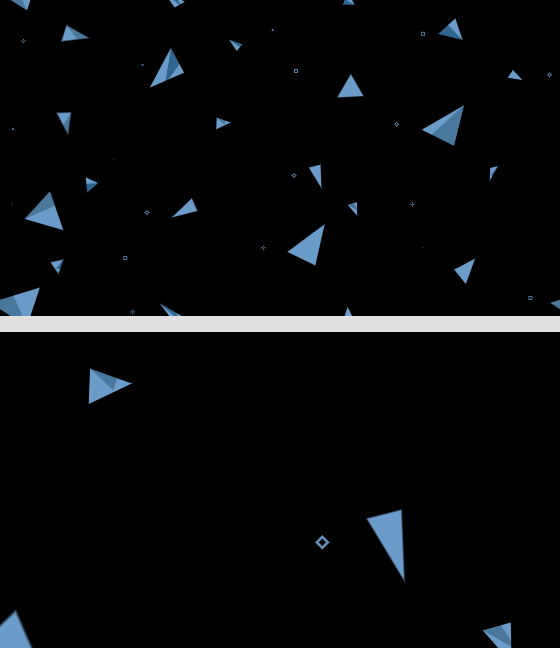
Top, the full canvas; bottom, a detail of the centre.
This background is drawn by a WebGL 1 fragment shader. Its source:

```glsl
precision highp float;
// Sparse blue faceted triangles and tiny geometric marks drifting on black.
// Both are scattered by a low-discrepancy sequence with jitter, wrap around the
// canvas edges, and are drawn from signed distances with varied softness.

uniform vec2 u_resolution;

// Lengths are fractions of the canvas height.
const int TRIANGLE_COUNT = 21;
const float LARGE_COUNT = 5.0;
const float MEDIUM_COUNT = 13.0;      // indices below this, after the large ones
const float LARGE_RADIUS = 0.078;
const float MEDIUM_RADIUS = 0.045;
const float SMALL_RADIUS = 0.025;
const float MAX_BLUR = 0.006;
const int MARK_COUNT = 18;
const float MARK_RADIUS = 0.0048;
const float MARK_STROKE = 0.0013;
const float JITTER = 0.07;
const float TRIANGLE_SEED = 3.0;
const float MARK_SEED = 71.0;
const vec3 LIGHT = vec3(0.42, 0.61, 0.79);
const vec3 MID = vec3(0.29, 0.47, 0.61);
const vec3 DARK = vec3(0.19, 0.40, 0.56);
const float TAU = 6.2832;

float hash(float n) {
  return fract(sin(n * 127.1 + 11.7) * 4375.85);
}

// Evenly spread position in the unit square.
vec2 scatter(float index, float seed) {
  vec2 jitter = vec2(hash(index + seed), hash(index + seed + 0.5)) - 0.5;
  return fract(index * vec2(0.7549, 0.5698) + 0.017 * seed + JITTER * jitter);
}

// Offset from a centre on a canvas that wraps around.
vec2 wrappedOffset(vec2 p, vec2 center, vec2 size) {
  return mod(p - center + 0.5 * size, size) - 0.5 * size;
}

// Signed distance to the line a-b, positive on its right.
float lineSide(vec2 p, vec2 a, vec2 b) {
  vec2 e = normalize(b - a);
  return dot(p - a, vec2(e.y, -e.x));
}

vec2 corner(float id, float k, float radius) {
  float wobble = 0.6 * (hash(id + k * 0.37 + 0.11) - 0.5);
  float angle = TAU * (hash(id + 0.29) + (k + wobble) / 3.0);
  float reach = radius * mix(0.8, 1.15, hash(id + k * 0.23 + 0.07));
  return reach * vec2(cos(angle), sin(angle));
}

vec3 drawTriangle(vec3 color, vec2 p, float id, float radius, float pixel) {
  vec2 a = corner(id, 0.0, radius);
  vec2 b = corner(id, 1.0, radius);
  vec2 c = corner(id, 2.0, radius);
  float soft = max(0.6 * pixel, MAX_BLUR * (hash(id + 0.61) - 0.3));

  // Two facets split from one corner, sometimes with a bright tip.
  float kind = hash(id + 0.83);
  vec3 shade = kind < 0.25 ? LIGHT : (kind < 0.6 ? MID : DARK);
  float split = lineSide(p, a, mix(b, c, mix(0.3, 0.65, hash(id + 0.47))));
  float lit = smoothstep(-soft, soft, split);
  if (hash(id + 0.91) > 0.6) {
    float tip = lineSide(p, mix(c, b, 0.45), mix(c, a, 0.35));
    lit = max(lit, smoothstep(-soft, soft, tip));
  }

  float d = max(lineSide(p, a, b), max(lineSide(p, b, c), lineSide(p, c, a)));
  return mix(color, mix(shade, LIGHT, lit), 1.0 - smoothstep(-soft, soft, d));
}

// Square ring, diamond ring, broken cross, dot or speck.
float markDistance(vec2 p, float kind) {
  vec2 q = abs(p);
  float box = max(q.x, q.y);
  if (kind < 1.0) return abs(box - MARK_RADIUS) - MARK_STROKE;
  if (kind < 2.0) return 0.7 * abs(q.x + q.y - 1.2 * MARK_RADIUS) - MARK_STROKE;
  if (kind < 3.0) {
    float arm = abs(box - 0.9 * MARK_RADIUS) - 0.45 * MARK_RADIUS;
    return max(min(q.x, q.y) - MARK_STROKE, arm);
  }
  return box - (kind < 4.0 ? 2.0 : 0.9) * MARK_STROKE;
}

void main() {
  vec2 p = gl_FragCoord.xy / u_resolution.y;
  vec2 size = vec2(u_resolution.x / u_resolution.y, 1.0);
  float pixel = 1.0 / u_resolution.y;
  vec3 color = vec3(0.0);

  // Tiny marks, cycling through the kinds.
  for (int i = 0; i < MARK_COUNT; i++) {
    float index = float(i);
    vec2 q = wrappedOffset(p, scatter(index, MARK_SEED) * size, size);
    float kind = mod(index, 5.0);
    float d = markDistance(q, kind);
    vec3 tint = kind < 4.0 ? mix(MID, LIGHT, hash(index + 0.4) * 0.5 + 0.5) : MID;
    color = mix(color, tint, 1.0 - smoothstep(-0.6 * pixel, 0.6 * pixel, d));
  }

  // Triangles in three size classes.
  for (int i = 0; i < TRIANGLE_COUNT; i++) {
    float index = float(i);
    float radius = index < LARGE_COUNT ? LARGE_RADIUS
                 : (index < MEDIUM_COUNT ? MEDIUM_RADIUS : SMALL_RADIUS);
    vec2 q = wrappedOffset(p, scatter(index, TRIANGLE_SEED) * size, size);
    color = drawTriangle(color, q, index + TRIANGLE_SEED, radius, pixel);
  }
  gl_FragColor = vec4(color, 1.0);
}
```
